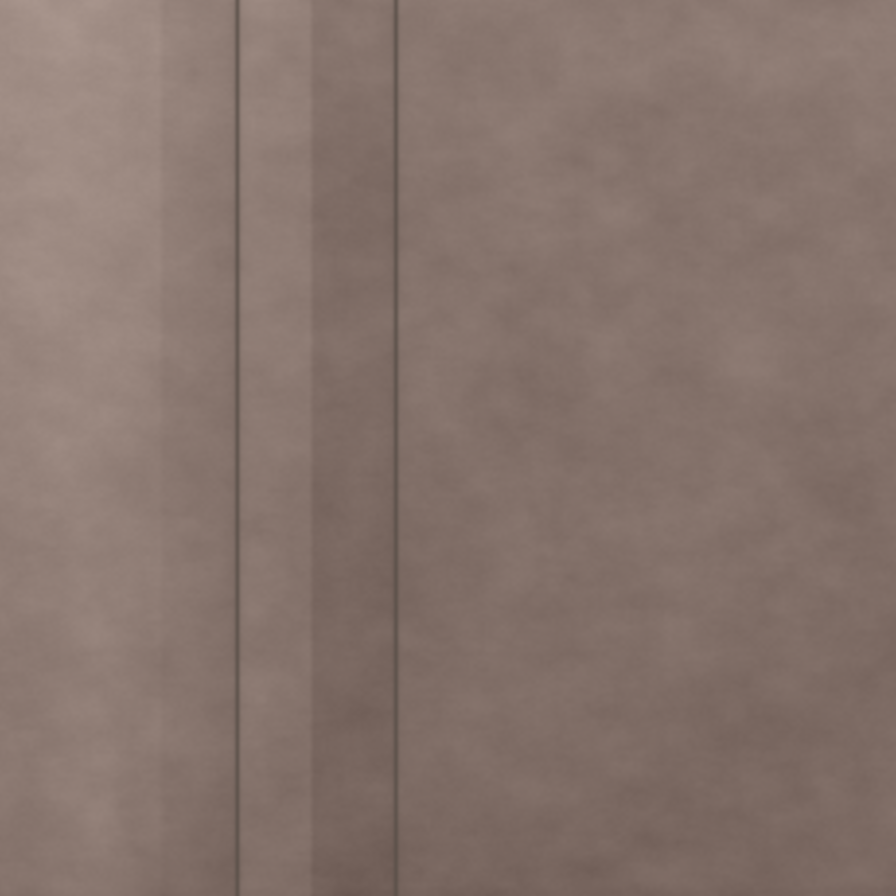
Write a WebGL 2 fragment shader that draws this texture.

```glsl
#version 300 es
precision highp float;
// Draws a warm taupe plaster wall with vertical panels and two thin grooves.

uniform vec2 u_resolution;
out vec4 outColor;

// Panel borders, left to right
const float STEP_A = 0.180;
const float GROOVE_A = 0.2650;
const float STEP_B = 0.3477;
const float GROOVE_B = 0.4420;

// Colours and shading
const vec3 TAUPE = vec3(0.508, 0.436, 0.407);
const vec3 GROOVE_COLOR = vec3(0.350, 0.310, 0.282);
const float GROOVE_WIDTH = 0.0029;
const float GROOVE_OPACITY = 0.80;
const float TOP_LIGHT = 0.070;
const float MOTTLE = 0.115;
const float GRAIN = 0.026;

float hash(vec2 p) {
    return fract(sin(dot(p, vec2(127.1, 311.7))) * 43758.5453);
}

float valueNoise(vec2 p) {
    vec2 cell = floor(p);
    vec2 f = fract(p);
    f = f * f * (3.0 - 2.0 * f);
    float low = mix(hash(cell), hash(cell + vec2(1.0, 0.0)), f.x);
    float high = mix(hash(cell + vec2(0.0, 1.0)), hash(cell + vec2(1.0)), f.x);
    return mix(low, high, f.y);
}

float fbm(vec2 p) {
    float sum = 0.0;
    float amplitude = 0.5;
    for (int i = 0; i < 5; i++) {
        sum += amplitude * valueNoise(p);
        p = mat2(0.8, 0.6, -0.6, 0.8) * p * 2.03 + 17.3;
        amplitude *= 0.55;
    }
    return sum;
}

float edge(float x, float border, float softness) {
    return smoothstep(border - softness, border + softness, x);
}

// Brightness offset of the panel at x
float panelTone(float x) {
    float tone = mix(0.064, 0.074, smoothstep(0.0, 0.07, x));
    tone -= 0.024 * smoothstep(0.09, STEP_A, x);
    float stripA = mix(0.034, 0.010, smoothstep(STEP_A, GROOVE_A, x));
    float stripB = mix(0.040, 0.022, smoothstep(GROOVE_A, STEP_B, x));
    tone = mix(tone, stripA, edge(x, STEP_A, 0.005));
    tone = mix(tone, stripB, edge(x, GROOVE_A, 0.002));
    tone = mix(tone, -0.026, edge(x, STEP_B, 0.004));
    return mix(tone, 0.0, edge(x, GROOVE_B, 0.002));
}

// Coverage of a seam: dark core inside a narrow soft shadow
float groove(float x, float border) {
    float d = abs(x - border);
    float core = exp(-d * d / (GROOVE_WIDTH * GROOVE_WIDTH));
    return GROOVE_OPACITY * core + 0.12 * exp(-d / 0.008) * (1.0 - core);
}

void main() {
    vec2 uv = gl_FragCoord.xy / u_resolution;

    // Panels lit from the upper left
    float tone = panelTone(uv.x) + TOP_LIGHT * (uv.y - 0.45);
    float leftPanel = 1.0 - edge(uv.x, STEP_A, 0.005);
    tone += 0.016 * smoothstep(0.35, 0.85, uv.y) * leftPanel;
    tone -= 0.014 * smoothstep(0.015, 0.0, uv.y);

    // Cloudy plaster with brushed fibres and fine grain
    float clouds = fbm(uv * vec2(11.0, 12.0) + 3.7) - 0.52;
    float patches = fbm(uv * vec2(28.0, 34.0) + 41.0) - 0.52;
    float fibres = valueNoise(uv * vec2(55.0, 170.0)) - 0.5;
    float specks = valueNoise(uv * 230.0) - 0.5;
    tone += MOTTLE * (0.50 * clouds + 0.38 * patches);
    tone += GRAIN * (0.30 * fibres + 0.35 * specks);
    vec3 color = TAUPE + tone * vec3(1.0, 0.98, 0.95);

    // Recessed seams
    float seam = max(groove(uv.x, GROOVE_A), groove(uv.x, GROOVE_B));
    outColor = vec4(mix(color, GROOVE_COLOR, seam), 1.0);
}
```
